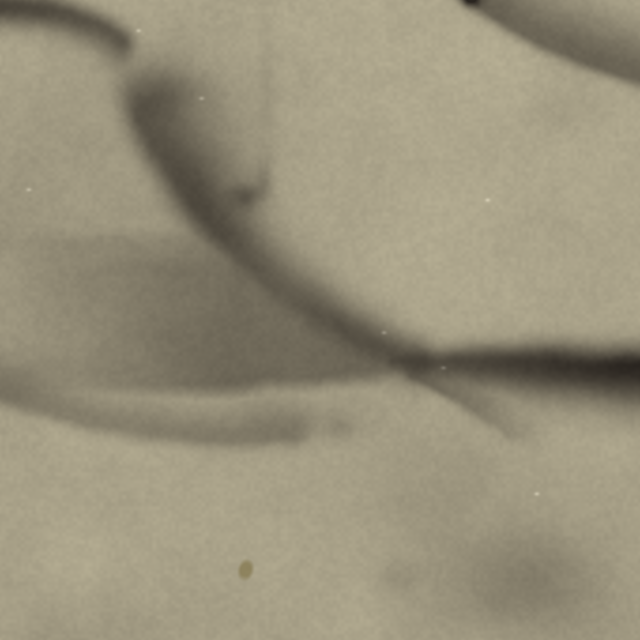
A WebGL 2 fragment shader for this texture:

```glsl
#version 300 es
precision highp float;
// Soft folds of sand-coloured cloth: shadow depth is built from curved creases
// with separate falloff above and below, broad stains and a shaded hollow.
// Value noise adds mottling and fine grain; a colour ramp turns depth into tone.

#define SAND vec3(0.702, 0.672, 0.568)
#define SHADE vec3(0.165, 0.145, 0.125)
#define FLECK vec3(0.50, 0.45, 0.28)
#define MOTTLE 0.13
#define GRAIN 0.085
#define CURVE_STEPS 20
#define DUST_CELLS 11.0

uniform vec2 u_resolution;
out vec4 outColor;

float hash(vec2 p) {
  vec3 q = fract(vec3(p.xyx) * 0.1031);
  q += dot(q, q.yzx + 33.33);
  return fract((q.x + q.y) * q.z);
}

float noise(vec2 p) {
  vec2 i = floor(p), f = fract(p);
  f = f * f * (3.0 - 2.0 * f);
  return mix(mix(hash(i), hash(i + vec2(1, 0)), f.x),
             mix(hash(i + vec2(0, 1)), hash(i + vec2(1, 1)), f.x), f.y);
}

float fbm(vec2 p) {
  float sum = 0.0, amp = 0.5;
  for (int i = 0; i < 4; i++) {
    sum += amp * noise(p);
    p = mat2(1.6, 1.2, -1.2, 1.6) * p + 7.3;
    amp *= 0.5;
  }
  return sum;
}

// Nearest place on a quadratic curve: distance, side (-1 below, 1 above), parameter
vec3 nearestOnCurve(vec2 p, vec2 a, vec2 b, vec2 c) {
  vec3 best = vec3(9.0, 0.0, 0.0);
  vec2 from = a;
  for (int i = 1; i <= CURVE_STEPS; i++) {
    float t = float(i) / float(CURVE_STEPS);
    vec2 to = mix(mix(a, b, t), mix(b, c, t), t);
    vec2 dir = to - from, rel = p - from;
    float h = clamp(dot(rel, dir) / dot(dir, dir), 0.0, 1.0);
    vec2 off = rel - dir * h;
    float d = length(off);
    if (d < best.x) {
      float side = (dir.x * off.y - dir.y * off.x) / (length(dir) * d + 1e-6);
      best = vec3(d, side, t + (h - 1.0) / float(CURVE_STEPS));
    }
    from = to;
  }
  return best;
}

// Each vec2 holds the value at the start and at the end of the curve
float crease(vec3 near, vec2 above, vec2 below, vec2 depth) {
  float wa = mix(above.x, above.y, near.z), wb = mix(below.x, below.y, near.z);
  float d = near.x / mix(wb, wa, smoothstep(-1.0, 1.0, near.y));
  return mix(depth.x, depth.y, near.z) * exp(-d * d);
}

float stain(vec2 p, vec2 centre, vec2 radius) {
  vec2 q = (p - centre) / radius;
  return exp(-dot(q, q));
}

float softMax(float a, float b) {
  return sqrt(sqrt(a * a * a * a + b * b * b * b));
}

void main() {
  vec2 uv = gl_FragCoord.xy / u_resolution;
  vec2 p = uv + 0.012 * (vec2(fbm(uv * 14.0), fbm(uv * 14.0 + 40.0)) - 0.47);

  // Main diagonal fold, running into the dark band and its short tail
  vec3 main1 = nearestOnCurve(p, vec2(0.222, 0.815), vec2(0.36, 0.53), vec2(0.66, 0.432));
  vec3 band = nearestOnCurve(p, vec2(0.62, 0.432), vec2(0.80, 0.436), vec2(1.06, 0.425));
  vec3 tail = nearestOnCurve(p, vec2(0.65, 0.41), vec2(0.71, 0.385), vec2(0.79, 0.328));
  float fold = crease(main1, vec2(0.078, 0.034), vec2(0.026, 0.04), vec2(0.50, 0.62));
  fold = softMax(fold, crease(band, vec2(0.025, 0.034), vec2(0.025, 0.072), vec2(0.58, 1.0)));
  fold = softMax(fold, crease(tail, vec2(0.05), vec2(0.012), vec2(0.55, 0.16)));

  // Shaded hollow under the diagonal
  float floorY = 0.385 + 0.02 * smoothstep(0.25, 0.6, p.x);
  float hollow = 1.0 - smoothstep(-0.03, 0.03, main1.x * main1.y);
  hollow *= smoothstep(floorY - 0.02, floorY + 0.018, p.y);
  hollow *= 1.0 - smoothstep(0.57, 0.66, p.y);
  hollow *= smoothstep(-0.08, 0.42, p.x) * (1.0 - smoothstep(0.58, 0.68, p.x));
  float depth = softMax(fold, 0.43 * hollow);

  // Creases at the top corners and the lower left
  vec3 topLeft = nearestOnCurve(p, vec2(-0.04, 0.994), vec2(0.15, 0.984), vec2(0.188, 0.938));
  vec3 topRight = nearestOnCurve(p, vec2(0.72, 1.012), vec2(0.82, 0.925), vec2(1.04, 0.865));
  vec3 lowLeft = nearestOnCurve(p, vec2(-0.04, 0.405), vec2(0.17, 0.302), vec2(0.46, 0.316));
  depth = softMax(depth, crease(topLeft, vec2(0.03, 0.018), vec2(0.028, 0.036), vec2(0.72, 0.5)));
  depth = softMax(depth, crease(topRight, vec2(0.075, 0.085), vec2(0.012, 0.015), vec2(0.5, 0.46)));
  depth = softMax(depth, crease(lowLeft, vec2(0.05, 0.035), vec2(0.016), vec2(0.3, 0.25)));
  depth += 0.6 * stain(p, vec2(0.735, 1.0), vec2(0.016, 0.012));

  // Small dents and broad stains
  depth += 0.3 * stain(p, vec2(0.387, 0.692), vec2(0.023, 0.02));
  depth += 0.17 * stain(p, vec2(0.415, 0.715), vec2(0.015, 0.03));
  depth += 0.17 * stain(p, vec2(0.27, 0.86), vec2(0.06, 0.04));
  depth += 0.15 * stain(p, vec2(0.34, 0.76), vec2(0.09, 0.11));
  depth += 0.05 * stain(p, vec2(0.415, 0.88), vec2(0.014, 0.14));
  depth += 0.10 * stain(p, vec2(0.20, 0.88), vec2(0.03, 0.06));
  depth += 0.14 * stain(p, vec2(0.43, 0.35), vec2(0.16, 0.045));
  depth += 0.13 * stain(p, vec2(0.535, 0.332), vec2(0.026, 0.018));
  depth += 0.10 * stain(p, vec2(0.05, 0.42), vec2(0.09, 0.035));
  depth += 0.06 * stain(p, vec2(0.16, 0.625), vec2(0.22, 0.018));
  depth += 0.11 * stain(p, vec2(0.05, 0.65), vec2(0.30, 0.28));
  depth += 0.22 * stain(p, vec2(0.82, 0.085), vec2(0.11, 0.075));
  depth += 0.13 * stain(p, vec2(0.70, 0.24), vec2(0.15, 0.10));
  depth += 0.10 * stain(p, vec2(0.62, 0.10), vec2(0.03));
  depth += 0.08 * stain(p, vec2(0.95, 0.05), vec2(0.35, 0.15));
  depth += 0.09 * stain(p, vec2(0.05, 0.0), vec2(0.40, 0.09));
  depth += 0.07 * stain(p, vec2(0.88, 0.82), vec2(0.06, 0.035));

  // Cloth mottling, slanted weave and grain
  float weave = noise(mat2(0.8, 0.6, -0.6, 0.8) * uv * vec2(95.0, 95.0)) - 0.5;
  float grain = 0.6 * (noise(uv * 170.0) - 0.5) + 0.5 * weave;
  depth += 0.045 + MOTTLE * (fbm(uv * 9.0) - 0.47) + GRAIN * grain * (1.0 - 0.5 * clamp(depth, 0.0, 1.0));
  vec3 color = mix(SAND, SHADE, clamp(depth, -0.06, 1.0));

  // Olive fleck and sparse pale dust
  vec2 q = mat2(0.94, 0.34, -0.34, 0.94) * (p - vec2(0.384, 0.109));
  color = mix(color, FLECK, 0.65 * (1.0 - smoothstep(0.6, 1.3, length(q / vec2(0.011, 0.015)))));
  vec2 cell = floor(uv * DUST_CELLS);
  vec2 spot = (cell + 0.2 + 0.6 * vec2(hash(cell + 3.0), hash(cell + 19.0))) / DUST_CELLS;
  float dust = step(0.9, hash(cell + 51.0)) * stain(uv, spot, vec2(0.004, 0.003));
  outColor = vec4(color + 0.14 * dust, 1.0);
}
```
